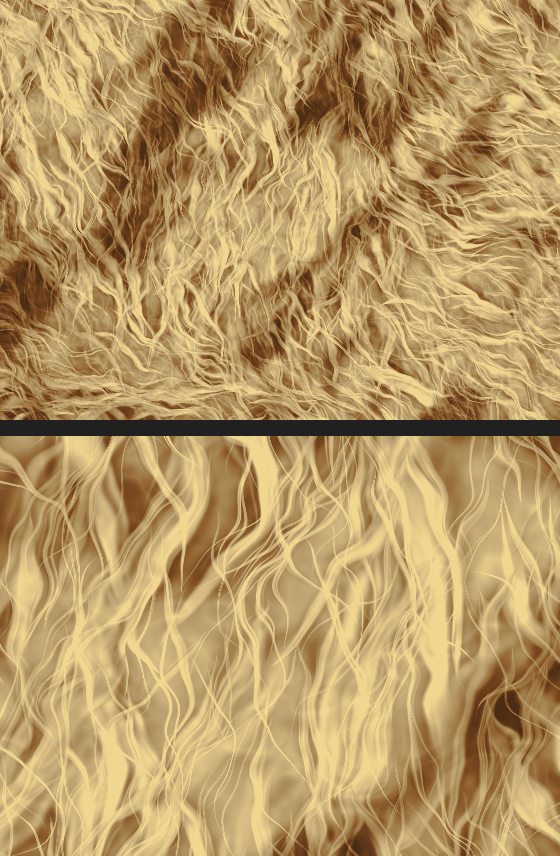
Top, the full canvas; bottom, a detail of the centre.
A Shadertoy shader for this texture:

```glsl
// Shaggy cream fleece: tapered, curved locks of wool are painted in layers,
// from broad clumps to thin strands and single hairs, over dark diagonal hollows.
// All layers build one tone value, which a six-step wool palette turns to colour.

#define FLOW_ANGLE -1.05   // main hanging direction, radians
#define FLOW_SWING 1.8     // how far the direction wanders
#define CLUMP_CELL 0.17    // grid sizes, in canvas heights
#define LOCK_CELL 0.13
#define STRAND_CELL 0.12
#define HAIR_CELL 0.10
#define FRAY 1.2           // raggedness of lock edges
#define HOLLOW_DEPTH 0.56  // darkness of the gaps
#define CONTRAST 1.25
#define MEAN_TONE 0.58

const vec3 WOOL[6] = vec3[6](
    vec3(0.46, 0.27, 0.12), vec3(0.58, 0.40, 0.20), vec3(0.65, 0.53, 0.33),
    vec3(0.74, 0.63, 0.44), vec3(0.84, 0.73, 0.51), vec3(0.94, 0.84, 0.56));

float hash(vec2 p) {
    return fract(sin(dot(p, vec2(127.1, 311.7))) * 43758.5453);
}

float noise(vec2 p) {
    vec2 i = floor(p), f = fract(p);
    f = f * f * (3.0 - 2.0 * f);
    return mix(mix(hash(i), hash(i + vec2(1, 0)), f.x),
               mix(hash(i + vec2(0, 1)), hash(i + vec2(1, 1)), f.x), f.y);
}

float fbm(vec2 p) {
    return 0.55 * noise(p) + 0.29 * noise(p * 2.03 + 11.0) + 0.16 * noise(p * 4.1 + 23.0);
}

vec2 warp(vec2 p) {
    return vec2(noise(p), noise(p + 41.7)) - 0.5;
}

// Direction in which the wool hangs at a point
float flowAngle(vec2 p) {
    return FLOW_ANGLE + FLOW_SWING * (noise(p * 2.6 + 7.0) - 0.5);
}

// 1 on raised wool, 0 in the hollows that run up to the right
float raisedWool(vec2 p) {
    vec2 q = p + 0.10 * warp(p * 7.0);
    q = vec2(dot(q, vec2(0.62, 0.78)), dot(q, vec2(-0.78, 0.62)));
    float raised = smoothstep(0.20, 0.56, fbm(q * vec2(3.5, 8.0) + 3.0));
    float corner = 1.0 - smoothstep(0.0, 0.6, length(p * vec2(0.8, 1.3)));
    return raised - 0.4 * corner;
}

// Paints one layer of tapered locks over the tone; sizes are in cells
float paintLocks(float tone, vec2 p, float cell, float width, float wave,
                 float level, float opacity, float raised, float seed) {
    float pixel = 1.0 / (iResolution.y * cell);
    float shadow = 0.14 * opacity * min(1.0, width * 5.0);
    float fineFibre = smoothstep(6.0, 14.0, width / pixel);
    for (int j = -1; j <= 1; j++)
    for (int i = -1; i <= 1; i++) {
        vec2 id = floor(p / cell) + vec2(i, j);
        float h1 = hash(id + seed), h2 = hash(id + seed + 17.3), h3 = hash(id + seed + 38.9);
        vec2 center = (id + vec2(h1, h2)) * cell;
        float angle = flowAngle(center) + (h3 - 0.5) * 1.2;
        vec2 axis = vec2(cos(angle), sin(angle)), d = (p - center) / cell;

        // Position along the lock, then across its bent centre line
        float a = dot(d, axis), t = a / 1.7 + 0.5;
        if (t <= 0.0 || t >= 1.0) continue;
        float b = dot(d, vec2(-axis.y, axis.x));
        b -= (h2 - 0.5) * 0.8 * (a * a - 0.2) + wave * t * sin(a * 6.0 + h1 * 6.28);
        float taper = width * (0.6 + 0.4 * h1) * smoothstep(0.0, 0.3, t) * pow(1.0 - t, 0.7);
        float w = max(taper, 1.5 * pixel);
        float u = b / w;
        if (abs(u) > 1.8) continue;

        // Fibres run lengthwise and gather at the tip
        float fibre = 0.6 * noise(vec2(a * 3.0 + h1 * 50.0, u * 3.0 + h2 * 50.0))
                    + 0.4 * mix(0.5, noise(vec2(a * 5.0 + h2 * 50.0, b / width * 8.0)), fineFibre);
        float edge = 1.0 - abs(u) + (fibre - 0.5) * FRAY;
        float cover = opacity * min(1.0, taper / w) * smoothstep(0.0, 0.85, edge);

        // Soft shadow below, rounded body above
        float ends = smoothstep(0.0, 0.3, t) * (1.0 - smoothstep(0.7, 1.0, t));
        tone -= shadow * ends * (1.0 - smoothstep(0.7, 1.8, abs(u)));
        float body = sqrt(max(0.0, 1.0 - u * u));
        float lit = level + 0.26 * (body - 0.6) + 0.5 * (fibre - 0.5) + 0.08 * u * axis.x
                  + 0.2 * (t - 0.5) + 0.24 * (h3 - 0.5) - HOLLOW_DEPTH * (1.0 - raised);
        tone = mix(tone, lit, cover);
    }
    return tone;
}

// Blends through the palette; tones below zero sink to deep brown
vec3 woolColor(float tone) {
    vec3 color = WOOL[0];
    for (int k = 1; k < 6; k++)
        color = mix(color, WOOL[k], clamp(tone * 5.0 - float(k - 1), 0.0, 1.0));
    return color * (1.0 + 0.9 * clamp(tone, -0.4, 0.0));
}

void mainImage(out vec4 fragColor, in vec2 fragCoord) {
    vec2 uv = fragCoord / iResolution.y;
    float raised = raisedWool(uv);

    // Crimp bends every lock a little
    vec2 p = uv + 0.030 * warp(uv * 13.0) + 0.010 * warp(uv * 42.0);
    float tone = 0.5 + 0.7 * (fbm(p * 14.0) - 0.5) - HOLLOW_DEPTH * (1.0 - raised);

    for (int n = 0; n < 3; n++)
        tone = paintLocks(tone, p, CLUMP_CELL, 0.27, 0.04, 0.66, 1.0, raised, 3.0 + 61.0 * float(n));
    for (int n = 0; n < 2; n++)
        tone = paintLocks(tone, p, LOCK_CELL, 0.18, 0.05, 0.72, 0.9, raised, 9.0 + 53.0 * float(n));
    for (int n = 0; n < 4; n++)
        tone = paintLocks(tone, p, STRAND_CELL, 0.075, 0.07, 0.82, 0.65, raised, 21.0 + 47.0 * float(n));
    for (int n = 0; n < 5; n++)
        tone = paintLocks(tone, p, HAIR_CELL, 0.034, 0.10, 0.92, 0.5, raised, 35.0 + 71.0 * float(n));

    // Curly fuzz over everything
    vec2 curl = uv * 50.0 + 2.5 * warp(uv * 28.0);
    float fuzz = 1.0 - abs(2.0 * noise(curl) - 1.0);
    tone += 0.14 * (fuzz - 0.6) + 0.08 * (noise(uv * 130.0) - 0.5);

    tone = MEAN_TONE + CONTRAST * (tone - MEAN_TONE + 0.04);
    fragColor = vec4(woolColor(tone), 1.0);
}
```
